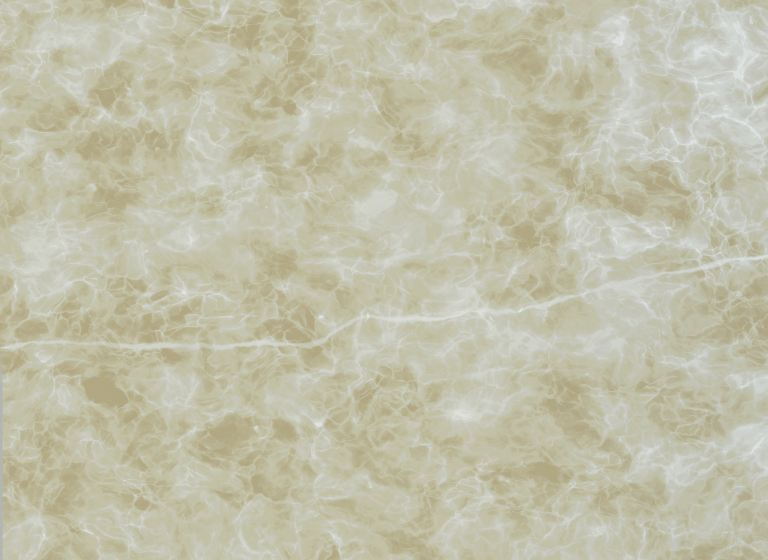
A Shadertoy shader for this texture:

```glsl
// Polished cream onyx slab: amber pockets, webbed pale filaments and one long white vein.

const vec3 AMBER  = vec3(0.695, 0.655, 0.51);
const vec3 HONEY  = vec3(0.725, 0.70, 0.57);
const vec3 CREAM  = vec3(0.76, 0.755, 0.65);
const vec3 IVORY  = vec3(0.78, 0.78, 0.725);
const vec3 PALE   = vec3(0.815, 0.825, 0.785);
const vec3 VEIN   = vec3(0.88, 0.89, 0.87);
const vec3 EDGE   = vec3(0.70, 0.71, 0.69);

const float BASE_TONE   = 0.385;
const float STRETCH     = 0.82;   // below 1 widens the features
const float CLOUD_SCALE = 7.0;
const float WISP_SCALE  = 19.0;
const float WEB_SCALE   = 26.0;
const float CELL_SCALE  = 11.0;   // largest cells per canvas height
const float WARP        = 0.075;
const float FINE_WARP   = 0.014;
const float GRAIN       = 0.16;
const float VEIN_WIDTH  = 0.0036;
const float SPECK_SCALE = 10.0;
const float SPECK_SHARE = 0.12;

float hash(vec2 p) {
    return fract(sin(dot(p, vec2(127.1, 311.7))) * 43758.5453);
}

vec2 hash2(vec2 p) {
    return vec2(hash(p), hash(p + 57.3));
}

float noise(vec2 p) {
    vec2 i = floor(p), f = fract(p);
    f = f * f * (3.0 - 2.0 * f);
    return mix(mix(hash(i), hash(i + vec2(1, 0)), f.x),
               mix(hash(i + vec2(0, 1)), hash(i + vec2(1, 1)), f.x), f.y);
}

// x: cloudy sum, y: sum of thin ridges
vec2 fbm(vec2 p) {
    vec2 sum = vec2(0.0);
    float amp = 0.5;
    for (int i = 0; i < 5; i++) {
        float n = noise(p);
        float ridge = 1.0 - abs(2.0 * n - 1.0);
        sum += amp * vec2(n, pow(ridge, 5.0));
        p = mat2(0.8, 0.6, -0.6, 0.8) * p * 2.03 + 17.0;
        amp *= 0.5;
    }
    return sum / 0.97;
}

// x: gap between the two nearest seeds (0 on a border), y: random value of the cell
vec2 cells(vec2 p) {
    vec2 i = floor(p), f = fract(p);
    float near = 9.0, second = 9.0, id = 0.0;
    for (int y = -1; y <= 1; y++)
    for (int x = -1; x <= 1; x++) {
        vec2 g = vec2(x, y);
        float d = length(g + hash2(i + g) - f);
        if (d < near) {
            second = near;
            near = d;
            id = hash(i + g + 31.7);
        } else {
            second = min(second, d);
        }
    }
    return vec2(second - near, id);
}

// Height of the long vein: level at the left, a step, then a slow rise
float veinHeight(float x) {
    float y = 0.385 + 0.052 * smoothstep(0.55, 0.67, x) + 0.1 * smoothstep(0.78, 1.4, x);
    return y + 0.014 * (noise(vec2(x * 13.0, 3.0)) - 0.5)
             + 0.008 * (fbm(vec2(x * 55.0, 8.0)).x - 0.5);
}

vec3 stoneColour(float t) {
    vec3 c = mix(AMBER, HONEY, smoothstep(0.04, 0.26, t));
    c = mix(c, CREAM, smoothstep(0.22, 0.45, t));
    c = mix(c, IVORY, smoothstep(0.45, 0.68, t));
    c = mix(c, PALE, smoothstep(0.64, 0.88, t));
    return mix(c, VEIN, smoothstep(0.9, 1.25, t));
}

void mainImage(out vec4 fragColor, in vec2 fragCoord) {
    vec2 uv = fragCoord / iResolution.y;
    float across = fragCoord.x / iResolution.x;
    vec2 p = uv * vec2(STRETCH, 1.0);

    // Bend the domain, coarsely and finely, so that borders look torn
    vec2 bend = vec2(fbm(p * 10.0 + 4.0).x, fbm(p * 10.0 + 41.0).x) - 0.5;
    vec2 tear = vec2(fbm(p * 45.0 + 2.0).x, fbm(p * 45.0 + 77.0).x) - 0.5;
    vec2 q = p + WARP * bend + FINE_WARP * tear;

    // Clouds of amber and ivory, and fine ridged webs
    float cloud = fbm(q * CLOUD_SCALE + 11.0).x;
    float wisp = fbm(q * WISP_SCALE + 23.0).x;
    float web = fbm(q * WEB_SCALE + 52.0).y;
    float frosted = smoothstep(0.6, 1.0, across) * smoothstep(0.4, 0.85, uv.y);
    float tone = BASE_TONE + 0.7 * (cloud - 0.5) + 0.8 * (wisp - 0.5);
    tone += 0.5 * (web - 0.25) * (1.0 + 0.5 * frosted) + 0.09 * frosted;

    // Three sizes of cells; rims light only some cells, so they read as crescents
    float pocket = smoothstep(0.62, 0.38, cloud);
    float scale = CELL_SCALE;
    for (int k = 0; k < 3; k++) {
        float level = float(k);
        vec2 c = cells(q * scale + 7.0 * level);
        float broken = smoothstep(0.42, 0.66, fbm(p * scale * 0.8 + 63.0 + level).x);
        float rim = 1.0 - smoothstep(0.0, 0.1 + 0.1 * level, c.x);
        float halo = exp(-5.0 * c.x);
        float reach = k == 0 ? 0.9 : mix(0.5, 1.0, pocket);
        float lit = mix(0.35, 1.15, smoothstep(0.4, 0.6, c.y));
        tone += 0.22 * (c.y - 0.5) * smoothstep(0.0, 0.08, c.x) * reach;
        tone += (0.26 * rim * broken * lit + 0.07 * halo) * reach * (1.0 + 0.4 * frosted);
        scale *= 2.1;
    }

    // Fine crystalline grain
    tone += GRAIN * (0.6 * noise(uv * 95.0) + 0.4 * noise(uv * 190.0 + 9.0) - 0.5);

    // Long vein with a ragged core and a milky halo
    float d = abs(uv.y - veinHeight(uv.x));
    float strength = mix(0.45, 1.0, noise(vec2(uv.x * 11.0, 5.0)));
    float width = VEIN_WIDTH * mix(0.5, 1.7, noise(vec2(uv.x * 38.0, 9.0)));
    float core = 1.0 - smoothstep(width * 0.3, width * 1.6, d + 0.006 * tear.x);
    tone += 0.12 * exp(-d / 0.013);
    tone = mix(tone, 1.18, core * strength * 0.85);

    // Scattered bright specks
    vec2 cell = floor(uv * SPECK_SCALE);
    vec2 offset = fract(uv * SPECK_SCALE) - 0.2 - 0.6 * hash2(cell + 5.0);
    float speck = 1.0 - smoothstep(0.01, 0.045, length(offset + 0.3 * tear));
    tone += 0.45 * speck * step(hash(cell + 91.0), SPECK_SHARE);

    // Cooler right side and a narrow bare edge at the lower left
    vec3 colour = stoneColour(tone);
    colour += vec3(-0.012, -0.006, 0.012) * smoothstep(0.55, 1.0, across);
    float bare = (1.0 - smoothstep(0.003, 0.006, uv.x)) * (1.0 - smoothstep(0.3, 0.4, uv.y));
    fragColor = vec4(mix(colour, EDGE, bare), 1.0);
}
```
